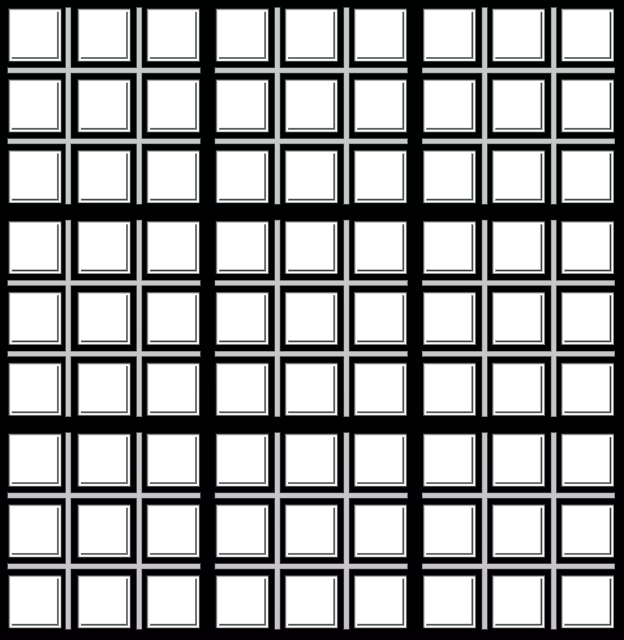
Write a Shadertoy shader that draws this pattern.

```glsl
// Nine by nine bevelled white tiles on black, gathered in three by three blocks,
// each block divided by two upright and two level grey rules.
// Cells and blocks come from rounding; all shapes are box distances in canvas heights.

const float ASPECT       = 500.0 / 512.0;
const float TILES        = 9.0;                    // per side
const float BLOCK        = 3.0;                    // tiles per block side
const vec2  PITCH        = vec2(0.1081, 0.1107);   // tile spacing
const vec2  FIRST_CENTRE = vec2(0.0547);           // from the top left
const float TILE_HALF    = 0.0409;
const float RULE_HALF    = 0.0041;
const vec2  RULE_REACH   = vec2(0.1507, 0.1536);   // half length of the rules
const float RULE_SHIFT   = 0.0011;                 // upright rules sit a little right
const float FIRST_SHIFT  = -0.0030;                // extra shift of the leftmost rule
const float GROOVE_INSET = 0.0050;                 // groove centre from the tile edge
const float GROOVE_HALF  = 0.0012;
const float RIM_WIDTH    = 0.0018;
const float LIP_WIDTH    = 0.0010;
const float SOFTNESS     = 0.0022;                 // least width of an edge

const vec3 GROUND_TOP    = vec3(0.000, 0.008, 0.004);
const vec3 GROUND_BOTTOM = vec3(0.006, 0.000, 0.012);
const vec3 RULE_TOP      = vec3(0.775, 0.795, 0.780);
const vec3 RULE_BOTTOM   = vec3(0.785, 0.765, 0.790);
const vec3 TILE_WHITE    = vec3(1.0);
const vec3 RIM_GREY      = vec3(0.55, 0.56, 0.57);
const vec3 LIP_GREY      = vec3(0.85, 0.86, 0.86);
const vec3 GROOVE_DARK   = vec3(0.20, 0.22, 0.22);

// Coverage of a shape from its signed distance.
float cover(float d, float edge) {
    return clamp(0.5 - d / edge, 0.0, 1.0);
}

// Two upright and two level rules in coordinates centred on a block.
float ruleDistance(vec2 b, float blockColumn) {
    float shift = RULE_SHIFT;
    if (blockColumn < 0.5 && b.x < 0.0) shift += FIRST_SHIFT;
    vec2 across = abs(abs(b - vec2(shift, 0.0)) - 0.5 * PITCH) - RULE_HALF;
    vec2 along = abs(b) - RULE_REACH;
    return min(max(across.x, along.y), max(across.y, along.x));
}

// White face with a grey rim at top left and a dark groove at bottom right.
vec3 tileColour(vec2 q, float edge) {
    float nearSide = min(q.x, q.y) + TILE_HALF;
    float farSide = TILE_HALF - max(q.x, q.y);
    float groove = max(abs(farSide - GROOVE_INSET) - GROOVE_HALF,
                       GROOVE_INSET - nearSide);
    vec3 colour = mix(TILE_WHITE, LIP_GREY, cover(farSide - LIP_WIDTH, edge));
    colour = mix(colour, RIM_GREY, cover(nearSide - RIM_WIDTH, edge));
    return mix(colour, GROOVE_DARK, cover(groove, edge));
}

void mainImage(out vec4 fragColor, in vec2 fragCoord) {
    vec2 uv = fragCoord / iResolution.xy;
    vec2 p = vec2(uv.x * ASPECT, 1.0 - uv.y);      // y runs downward
    float edge = max(SOFTNESS, 1.0 / min(iResolution.x, iResolution.y));

    // Nearest tile and the block that holds it
    vec2 grid = (p - FIRST_CENTRE) / PITCH;
    vec2 cell = clamp(floor(grid + 0.5), 0.0, TILES - 1.0);
    vec2 block = floor((cell + 0.5) / BLOCK);
    vec2 q = (grid - cell) * PITCH;
    vec2 b = (grid - block * BLOCK - 0.5 * (BLOCK - 1.0)) * PITCH;

    // Ground and rules drift from greenish at the top to violet below
    vec3 colour = mix(GROUND_TOP, GROUND_BOTTOM, p.y);
    vec3 ruleColour = mix(RULE_TOP, RULE_BOTTOM, p.y);
    colour = mix(colour, ruleColour, cover(ruleDistance(b, block.x), edge));

    // Tiles
    float tile = max(abs(q.x), abs(q.y)) - TILE_HALF;
    colour = mix(colour, tileColour(q, edge), cover(tile, edge));

    fragColor = vec4(colour, 1.0);
}
```
